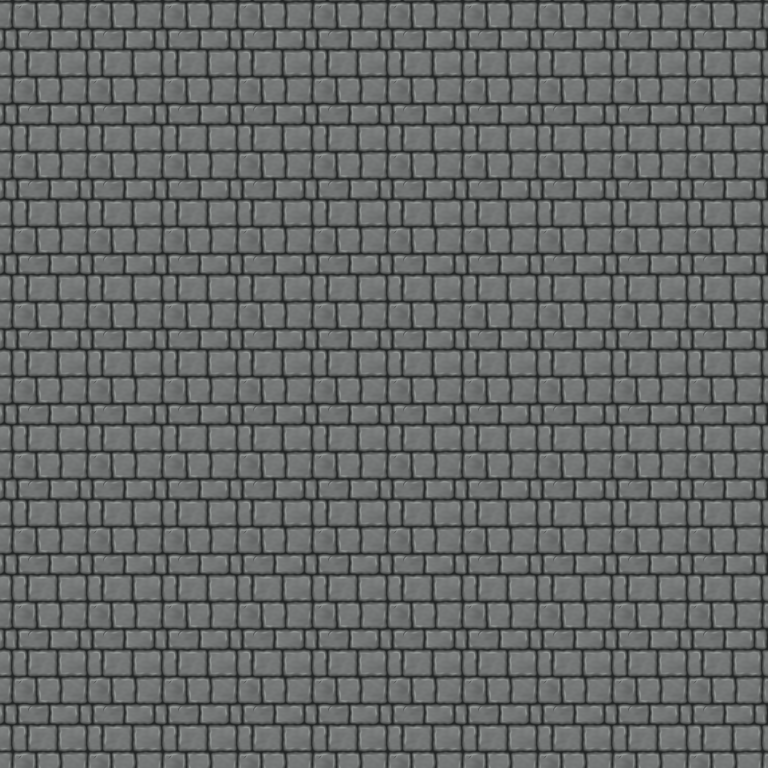
A Shadertoy shader for this texture:

```glsl
// Grey stone paving: a square tile of three courses (one short, two tall), three
// stones each, repeated over the canvas. Each stone is a rounded box whose inner
// depth drives the dark joint, bevel, chipped light rim and mottled face.

#define REPEATS 10.24
#define COURSE_SHIFT 0.387
#define COURSE_CUTS vec2(0.273, 0.635)
#define SHORT_JOINTS vec3(0.053, 0.231, 0.660)
#define MIDDLE_JOINTS vec3(0.160, 0.367, 0.769)
#define TALL_JOINTS vec3(0.165, 0.490, 0.810)
#define CORNER 0.045
#define WOBBLE 0.014
#define JOINT_COLOR vec3(0.135, 0.145, 0.145)
#define BEVEL_COLOR vec3(0.335, 0.345, 0.340)
#define FACE_COLOR vec3(0.453, 0.463, 0.461)
#define RIM_COLOR vec3(0.610, 0.630, 0.620)

vec2 gradientAt(vec2 cell, float seed) {
    float h = fract(sin(dot(cell, vec2(127.1, 311.7)) + seed * 74.7) * 4375.85);
    return vec2(cos(6.2832 * h), sin(6.2832 * h));
}

// Gradient noise that wraps once per tile; freq holds whole numbers.
float tileNoise(vec2 q, vec2 freq, float seed) {
    vec2 p = q * freq, i = floor(p), f = p - i;
    vec2 s = f * f * f * (f * (f * 6.0 - 15.0) + 10.0);
    vec4 n;
    for (int k = 0; k < 4; k++) {
        vec2 corner = vec2(k & 1, k >> 1);
        n[k] = dot(gradientAt(mod(i + corner, freq), seed), f - corner);
    }
    return mix(mix(n.x, n.y, s.x), mix(n.z, n.w, s.x), s.y);
}

// Splits 0..1 at two cuts; returns the start, end and index of the part.
vec3 partAt(float x, vec2 cuts) {
    if (x < cuts.x) return vec3(0.0, cuts.x, 0.0);
    if (x < cuts.y) return vec3(cuts, 1.0);
    return vec3(cuts.y, 1.0, 2.0);
}

vec3 paving(vec2 q) {
    // Slightly bent joints
    vec2 bend = vec2(tileNoise(q, vec2(9.0), 1.0), tileNoise(q, vec2(9.0), 2.0));
    vec2 p = q + WOBBLE * bend;

    // Course, then stone within the course
    float v = fract(p.y - COURSE_SHIFT);
    vec3 course = partAt(v, COURSE_CUTS);
    vec3 joints = course.z < 0.5 ? SHORT_JOINTS
                : course.z < 1.5 ? MIDDLE_JOINTS : TALL_JOINTS;
    float u = fract(p.x - joints.x);
    vec3 stone = partAt(u, joints.yz - joints.x);
    vec2 size = vec2(stone.y - stone.x, course.y - course.x);
    vec2 local = vec2(u - stone.x, v - course.x);
    vec2 uv = local / size;

    // Depth inside the rounded outline
    vec2 e = abs(local - 0.5 * size) - 0.5 * size + CORNER;
    float depth = CORNER - length(max(e, 0.0)) - min(max(e.x, e.y), 0.0);
    depth += 0.007 * tileNoise(q, vec2(19.0), 3.0);

    // Mottled face, darker towards the lower right
    float cloud = tileNoise(q, vec2(5.0, 6.0), 4.0);
    float grain = tileNoise(q + 0.03 * cloud, vec2(13.0, 21.0), 5.0);
    float tone = 1.02 + 0.09 * cloud + 0.07 * grain;
    tone -= 0.07 * smoothstep(0.9, 1.9, uv.x + uv.y);

    // One wide stone in the short course and one in the last course are worn
    if (abs(course.z + 2.0 * stone.z - 2.0) < 0.5) {
        vec2 bruise = (uv - vec2(0.68, 0.40)) / vec2(0.22, 0.25);
        tone -= 0.13 * exp(-dot(bruise, bruise));
        float off = local.x - 0.5 * size.x + 0.8 * local.y + 0.03 * grain;
        float reach = 1.0 - smoothstep(0.05, 0.11, local.y);
        tone -= 0.40 * reach * (1.0 - smoothstep(0.003, 0.014, abs(off)));
        tone += 0.18 * reach * (1.0 - smoothstep(0.0, 0.012, abs(off - 0.022)));
    }

    // Joint, bevel and face
    vec3 color = mix(JOINT_COLOR, BEVEL_COLOR, smoothstep(-0.003, 0.023, depth));
    color = mix(color, FACE_COLOR * tone, smoothstep(0.016, 0.052, depth));

    // Broken light rim, strongest at the upper left
    float lit = 0.20 - 0.22 * (uv.x + uv.y - 1.0);
    float chips = tileNoise(q, vec2(8.0, 7.0), 6.0);
    float line = (depth - 0.041) / 0.011;
    float rim = exp(-line * line) * smoothstep(0.0, 0.55, chips + lit);
    return mix(color, RIM_COLOR, 0.85 * rim);
}

void mainImage(out vec4 fragColor, in vec2 fragCoord) {
    // Average four samples per pixel for smooth edges
    vec3 sum = vec3(0.0);
    for (int k = 0; k < 4; k++) {
        vec2 pos = fragCoord + 0.5 * vec2(k & 1, k >> 1) - 0.25;
        pos.y = iResolution.y - pos.y;
        sum += paving(pos / iResolution.y * REPEATS);
    }
    fragColor = vec4(0.25 * sum, 1.0);
}
```
